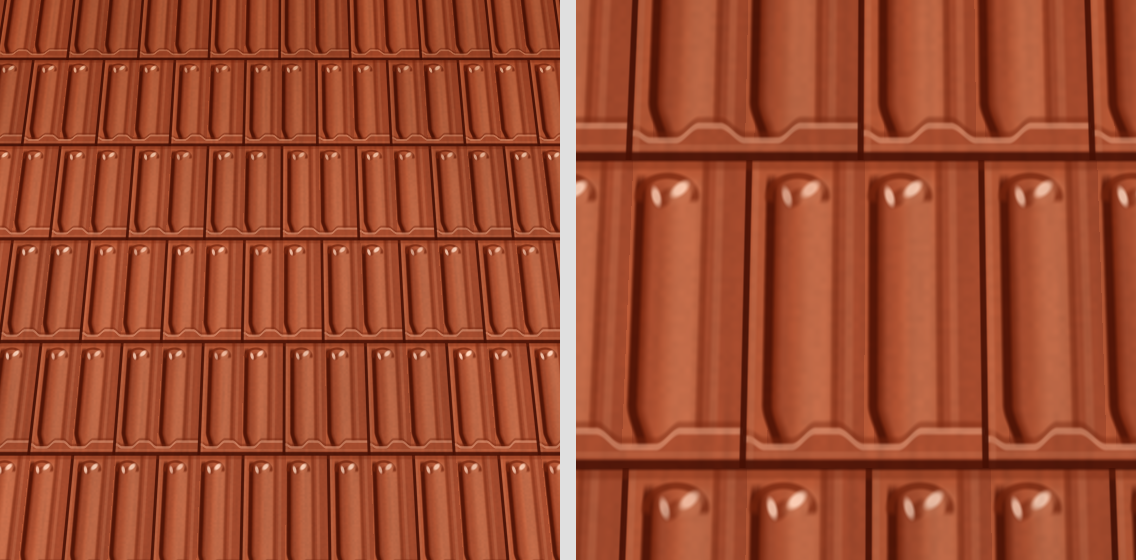
Left, the full canvas; right, a detail of the centre.
Give the GLSL for this texture, as a WebGL 2 fragment shader.

```glsl
#version 300 es
precision highp float;

uniform vec2 u_resolution;
out vec4 outColor;

const vec3 CLAY = vec3(0.69, 0.33, 0.20);
const vec3 PALE_CLAY = vec3(0.74, 0.42, 0.29);
const vec3 BURNT_CLAY = vec3(0.58, 0.25, 0.15);
const vec3 SHADE = vec3(0.45, 0.14, 0.05);
const vec3 DEEP_SHADE = vec3(0.27, 0.06, 0.015);
const vec3 GLINT = vec3(0.96, 0.80, 0.71);

float hash(vec2 p) {
    p = fract(p * vec2(0.1031, 0.1137));
    p += dot(p, p.yx + 33.33);
    return fract((p.x + p.y) * p.x * 97.0);
}

float noise(vec2 p) {
    vec2 i = floor(p), f = fract(p);
    f = f * f * (3.0 - 2.0 * f);
    return mix(mix(hash(i), hash(i + vec2(1, 0)), f.x),
               mix(hash(i + vec2(0, 1)), hash(i + vec2(1, 1)), f.x), f.y);
}

// Soft line of given half width around a centre
float stripe(float x, float centre, float halfWidth, float soft) {
    return 1.0 - smoothstep(halfWidth, halfWidth + soft, abs(x - centre));
}

// Soft tilted elliptical spot
float spot(vec2 p, vec2 radius, float tilt) {
    p.x += p.y * tilt;
    return 1.0 - smoothstep(0.35, 1.0, length(p / radius));
}

void main() {
    vec2 p = gl_FragCoord.xy / u_resolution;
    p.y = 1.0 - p.y;

    // Rows grow downwards, columns fan out from a vertical axis
    float depth = log((p.y + 1.5456) / 1.6523) / log(1.093);
    float row = ceil(depth);
    float v = depth - row + 1.0;
    float tileWidth = 0.1224 + 0.0365 * p.y;
    float across = (p.x - 0.52) / tileWidth - 0.835 - 0.52 * row;
    float column = floor(across);
    float u = across - column;
    float aa = 1.0 / (u_resolution.x * tileWidth);
    vec2 tile = vec2(column + 40.0, row + 20.0);
    float tileRandom = hash(tile);

    // Two pans per tile, q runs from the left wall of each pan
    float second = step(0.5, u);
    float q = u - 0.1 - 0.44 * second;
    float open = smoothstep(0.04, 0.10, v);

    // Rounded pans and rolls
    vec3 col = CLAY;
    col = mix(col, BURNT_CLAY, 0.65 * open * (1.0 - smoothstep(0.04, 0.15, q)) * step(0.0, q));
    col = mix(col, PALE_CLAY, 0.75 * open * stripe(q, 0.20, 0.02, 0.09));
    col = mix(col, BURNT_CLAY, 0.65 * smoothstep(0.25, 0.29, q));
    col = mix(col, PALE_CLAY, 0.45 * stripe(q, 0.335, 0.006, 0.022));
    col = mix(col, SHADE, 0.45 * stripe(q, 0.275, 0.003, 0.018 + aa));

    // Shadow against the left wall, curling inwards at the foot
    float curl = q - 0.05 * smoothstep(0.8, 0.95, v);
    float wall = smoothstep(-0.035, -0.012, curl) * (1.0 - smoothstep(0.01, 0.065, curl)) * open;
    col = mix(col, SHADE, 0.95 * wall);
    col = mix(col, DEEP_SHADE, 0.75 * open * stripe(curl, -0.003, 0.007, 0.018 + aa));

    // Scooped head of each pan with its glints
    vec2 head = vec2(q - 0.11, v - 0.125);
    float arch = stripe(length(head / vec2(0.12, 0.07)), 1.0, 0.04, 0.22);
    col = mix(col, SHADE, 0.75 * arch * (1.0 - smoothstep(0.0, 0.03, head.y)));
    col = mix(col, SHADE, 0.6 * spot(head - vec2(-0.01, 0.005), vec2(0.05, 0.045), 0.5));
    float sheen = spot(head - vec2(0.06, -0.015), vec2(0.07, 0.055), 0.6);
    float sparkle = spot(head - vec2(0.055, -0.025), vec2(0.045, 0.038), 0.7)
                  + 0.9 * spot(head - vec2(-0.045, 0.0), vec2(0.028, 0.045), -0.3);
    col = mix(col, PALE_CLAY, 0.8 * sheen);
    col = mix(col, GLINT, min(sparkle, 1.0) * (0.7 + 0.3 * hash(tile + 7.0 + second)));

    // Scalloped front lip with a bright rim
    float hump = smoothstep(0.10, 0.20, q) * (1.0 - (1.0 - second) * smoothstep(0.29, 0.40, q));
    float lip = 0.935 - 0.05 * hump - 0.025 * (1.0 - smoothstep(0.02, 0.09, u));
    col = mix(col, SHADE, 0.45 * stripe(v, lip - 0.018, 0.002, 0.02));
    col = mix(col, mix(CLAY, BURNT_CLAY, 0.5), smoothstep(lip - 0.008, lip + 0.008, v));
    col = mix(col, mix(PALE_CLAY, GLINT, 0.25), 0.75 * stripe(v, lip, 0.004, 0.013));
    col = mix(col, PALE_CLAY, 0.4 * stripe(v, 0.958, 0.003, 0.012));

    // Side seam and the gap below the lip
    float edge = min(u, 1.0 - u);
    col = mix(col, PALE_CLAY, 0.45 * stripe(u, 0.032, 0.004, 0.016));
    col = mix(col, DEEP_SHADE, 0.92 * (1.0 - smoothstep(0.008, 0.014 + aa, edge)));
    float gap = smoothstep(0.967, 0.982, v) + 1.0 - smoothstep(0.0, 0.014, v);
    col = mix(col, DEEP_SHADE, 0.88 * min(gap, 1.0));
    col = mix(col, SHADE, 0.35 * stripe(v, 0.02, 0.005, 0.02));

    // Firing variation, long streaks, fine grain and darker distance
    float streak = noise(vec2(across * 30.0 + 300.0, depth * 2.0 + 60.0)) - 0.5;
    float grain = noise(p * 260.0) - 0.5;
    col *= 1.0 + 0.06 * (tileRandom - 0.5) + 0.07 * streak + 0.04 * grain;
    col *= mix(vec3(0.93, 0.86, 0.78), vec3(1.02), smoothstep(0.0, 0.5, p.y));
    outColor = vec4(clamp(col, 0.0, 1.0), 1.0);
}
```
